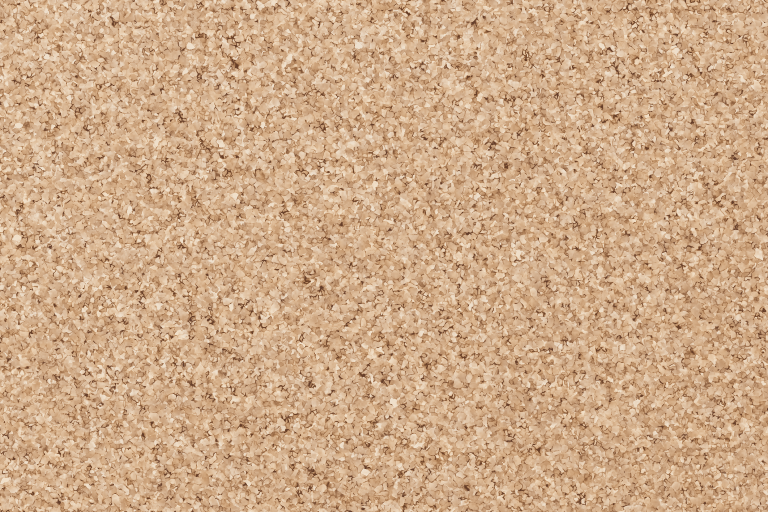
Write a Shadertoy shader that draws this texture.

```glsl
const vec3 BARK = vec3(0.61, 0.43, 0.29);
const vec3 TAN = vec3(0.80, 0.615, 0.44);
const vec3 CREAM = vec3(0.90, 0.80, 0.69);
const float CRUMBS_PER_HEIGHT = 120.0;
const float CHIPS_PER_HEIGHT = 74.0;

float hash(vec2 p) {
    return fract(sin(dot(p, vec2(127.1, 311.7))) * 43758.5453);
}

vec2 hash2(vec2 p) {
    return vec2(hash(p), hash(p + vec2(37.3, 91.7)));
}

float noise(vec2 p) {
    vec2 cell = floor(p);
    vec2 f = fract(p);
    f = f * f * (3.0 - 2.0 * f);
    float low = mix(hash(cell), hash(cell + vec2(1.0, 0.0)), f.x);
    float high = mix(hash(cell + vec2(0.0, 1.0)), hash(cell + vec2(1.0)), f.x);
    return mix(low, high, f.y);
}

vec2 warp(vec2 p, float amount) {
    vec2 wobble = vec2(noise(p * 1.7), noise(p * 1.7 + 53.0));
    return p + amount * (wobble - 0.5);
}

// Stretched, randomly turned cells: x = rim distance, y = facet slope, zw = id
vec4 grains(vec2 p, float stretch) {
    vec2 cell = floor(p);
    vec2 id = cell;
    float nearest = 9.0;
    float second = 9.0;
    float slope = 0.0;
    for (int y = -1; y <= 1; y++) {
        for (int x = -1; x <= 1; x++) {
            vec2 c = cell + vec2(x, y);
            vec2 offset = p - c - hash2(c);
            float angle = 6.2832 * hash(c + 17.0);
            vec2 axis = vec2(cos(angle), sin(angle));
            vec2 local = vec2(dot(offset, axis), dot(offset, vec2(-axis.y, axis.x)));
            float d = length(local * vec2(1.0 / stretch, stretch));
            if (d < nearest) {
                second = nearest;
                nearest = d;
                slope = local.x;
                id = c;
            } else {
                second = min(second, d);
            }
        }
    }
    return vec4(second - nearest, slope, id);
}

// Small crumbs with broken dark gaps and scattered deep pits
float crumbTone(vec2 uv) {
    vec2 p = warp(uv * CRUMBS_PER_HEIGHT, 0.7);
    vec4 grain = grains(p, 1.2);
    float gap = 1.0 - smoothstep(0.0, 0.36, grain.x);
    float broken = smoothstep(0.3, 0.7, noise(p * 1.1 + 11.0));
    float pit = smoothstep(0.66, 0.84, noise(p * 0.95 + 71.0));
    float tone = 0.79 + 0.66 * (hash(grain.zw + 5.0) - 0.5) + 0.2 * grain.y;
    return tone - gap * (0.6 * broken + 1.05 * pit);
}

// Larger pale chips laid over the crumbs, each with a thin shaded rim
float addChips(float tone, vec2 uv) {
    vec2 p = warp(uv * CHIPS_PER_HEIGHT + 200.0, 0.6);
    vec4 grain = grains(p, 1.25);
    float present = step(0.54, hash(grain.zw + 29.0));
    float cover = present * smoothstep(0.08, 0.22, grain.x);
    float rim = present * smoothstep(0.0, 0.07, grain.x) * (1.0 - cover);
    float shade = hash(grain.zw + 43.0);
    float chip = 0.79 + 0.36 * (shade - 0.5) + 0.22 * grain.y;
    chip += 0.25 * smoothstep(0.96, 0.98, shade);
    return mix(tone - 0.2 * rim, chip, cover);
}

vec3 corkRamp(float tone) {
    float t = clamp(tone, -0.5, 1.2);
    return mix(mix(BARK, TAN, t), mix(TAN, CREAM, t), t);
}

vec3 cork(vec2 uv) {
    float tone = addChips(crumbTone(uv), uv);
    tone += 0.24 * (noise(uv * 260.0) - 0.5);
    tone += 0.04 * (noise(uv * 7.0) - 0.5);

    // Soft light falling from the upper left
    tone += 0.05 * (uv.y - 0.5) - 0.04 * (uv.x - 0.75);

    // Slight warm and cool shifts between grains
    float warmth = noise(uv * 80.0 + 9.0) - 0.5;
    return corkRamp(tone) + warmth * vec3(0.02, 0.0, -0.03);
}

void mainImage(out vec4 fragColor, in vec2 fragCoord) {
    // Average four samples for smooth edges
    vec3 color = vec3(0.0);
    for (int i = 0; i < 4; i++) {
        vec2 shift = vec2(i % 2, i / 2) * 0.5 - 0.25;
        color += cork((fragCoord + shift) / iResolution.y);
    }
    fragColor = vec4(color * 0.25, 1.0);
}
```
